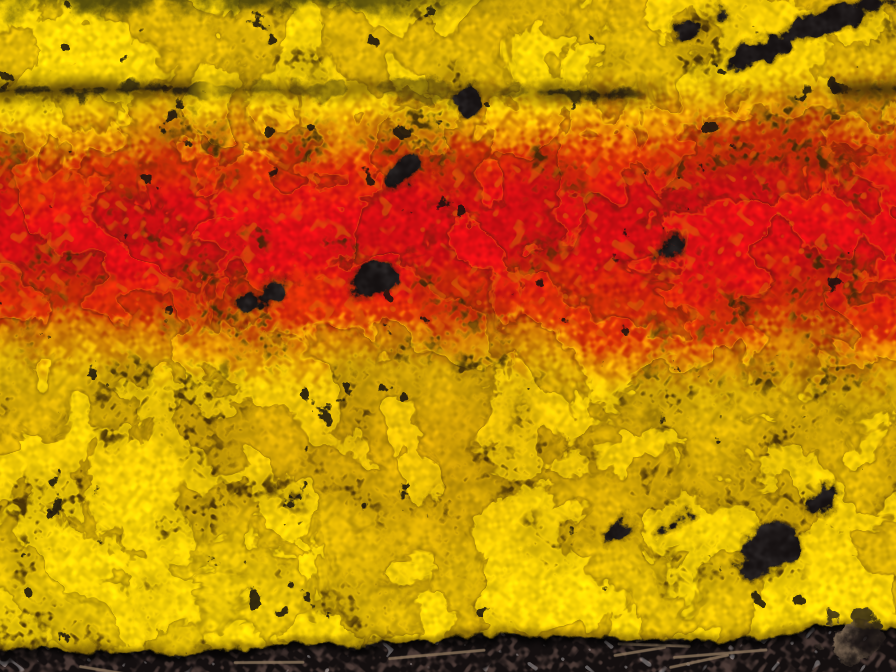
Give the GLSL for this texture, as a Shadertoy shader.

```glsl
const vec3 YELLOW = vec3(0.96, 0.82, 0.02);
const vec3 OCHRE = vec3(0.83, 0.61, 0.02);
const vec3 ORANGE = vec3(0.85, 0.42, 0.02);
const vec3 RED = vec3(0.85, 0.18, 0.03);
const vec3 CRIMSON = vec3(0.86, 0.04, 0.08);
const vec3 GRIME = vec3(0.22, 0.14, 0.03);
const vec3 TAR = vec3(0.08, 0.06, 0.06);
const vec3 STRAW = vec3(0.55, 0.46, 0.36);
const float BAND_Y = 0.652;
const float GROOVE_Y = 0.862;
const float PLATE_SCALE = 15.0;
const float PLATE_LEVEL = 0.51;
const mat2 TURN = mat2(0.8, 0.6, -0.6, 0.8);

// Large chips: centre, radii
const int CHIP_COUNT = 12;
const vec4 CHIPS[CHIP_COUNT] = vec4[](
    vec4(1.036, 0.962, 0.030, 0.014), vec4(1.224, 0.969, 0.062, 0.014),
    vec4(1.120, 0.921, 0.038, 0.012), vec4(0.698, 0.856, 0.020, 0.017),
    vec4(0.556, 0.592, 0.026, 0.018), vec4(0.413, 0.569, 0.030, 0.011),
    vec4(0.983, 0.627, 0.016, 0.013), vec4(1.146, 0.184, 0.040, 0.036),
    vec4(1.226, 0.257, 0.026, 0.015), vec4(0.922, 0.207, 0.025, 0.012),
    vec4(1.003, 0.219, 0.016, 0.011), vec4(0.602, 0.748, 0.017, 0.013));

float hash(vec2 p) {
    vec3 q = fract(vec3(p.xyx) * 0.1031);
    q += dot(q, q.yzx + 33.33);
    return fract((q.x + q.y) * q.z);
}

float noise(vec2 p) {
    vec2 i = floor(p), f = fract(p);
    f = f * f * (3.0 - 2.0 * f);
    return mix(mix(hash(i), hash(i + vec2(1, 0)), f.x),
               mix(hash(i + vec2(0, 1)), hash(i + vec2(1, 1)), f.x), f.y);
}

float fbm(vec2 p) {
    float sum = 0.0, amp = 0.5;
    for (int i = 0; i < 5; i++) {
        sum += amp * noise(p);
        p = 2.0 * TURN * p + 7.3;
        amp *= 0.5;
    }
    return sum / 0.97;
}

float span(float x, float a, float b) {
    return smoothstep(a - 0.02, a + 0.02, x) * (1.0 - smoothstep(b - 0.03, b + 0.03, x));
}

float segmentDistance(vec2 p, vec2 a, vec2 d) {
    return length(p - a - d * clamp(dot(p - a, d) / dot(d, d), 0.0, 1.0));
}

// Distance-like field of the chips, negative inside
float chipField(vec2 p, float rough) {
    float field = 1.0;
    for (int i = 0; i < CHIP_COUNT; i++) {
        vec2 d = p - CHIPS[i].xy;
        d.y -= 0.30 * d.x;
        field = min(field, (length(d / CHIPS[i].zw) - 1.0) * CHIPS[i].w);
    }
    return field + (rough - 0.5) * 0.05;
}

// Soil and dry stalks below the painted edge
vec3 ground(vec2 p, float grain) {
    vec3 col = mix(TAR, vec3(0.30, 0.23, 0.21), smoothstep(0.4, 0.85, grain));
    col += 0.3 * smoothstep(0.84, 0.95, noise(TURN * p * 85.0));
    for (int i = 0; i < 9; i++) {
        float k = float(i);
        vec2 a = vec2(mix(0.88, 1.04, hash(vec2(k, 3.0))), 0.05 * hash(vec2(k, 8.0)));
        if (i > 5) a = vec2(0.12 + 0.23 * (k - 6.0), 0.008 + 0.006 * (k - 6.0));
        vec2 d = vec2(0.06 + 0.09 * hash(vec2(k, 5.0)), 0.04 * (hash(vec2(k, 6.0)) - 0.5));
        col = mix(col, STRAW, 0.8 * (1.0 - smoothstep(0.0008, 0.0035, segmentDistance(p, a, d))));
    }
    return col;
}

void mainImage(out vec4 fragColor, in vec2 fragCoord) {
    vec2 p = fragCoord / iResolution.y;
    vec2 q = TURN * p;
    float grit = noise(q * 83.0 + 31.0);
    float grain = 0.65 * noise(q * 157.0) + 0.35 * noise(TURN * q * 101.0 + 9.0);
    float rough = fbm(q * 32.0), broad = fbm(q * 4.0 + 11.0);
    vec2 warp = vec2(fbm(q * 9.0), fbm(q * 9.0 + 40.0)) - 0.5;
    float height = fbm((q + 0.07 * warp) * PLATE_SCALE + 3.0);

    // Flaking plates with rims and shadows
    float plate = smoothstep(PLATE_LEVEL - 0.02, PLATE_LEVEL + 0.02, height);
    float rim = 1.0 - smoothstep(0.0, 0.022, abs(height - PLATE_LEVEL - 0.018));
    float shadow = smoothstep(PLATE_LEVEL - 0.08, PLATE_LEVEL, height) * (1.0 - plate);
    float worn = exp(-pow((p.y - 0.37) / 0.12, 2.0));

    // Sprayed band blending from crimson to yellow
    float halfWidth = 0.126 + 0.020 * p.x;
    float offset = p.y - BAND_Y + 0.07 * (broad - 0.5) + 0.06 * (height - 0.5);
    float band = abs(offset) / halfWidth + 0.45 * (grain - 0.5);
    float redness = 1.0 - smoothstep(0.78, 1.12, band);
    float fresh = 0.57 + 0.34 * plate + 0.7 * (broad - 0.5) - 0.22 * worn + 0.15 * (1.0 - smoothstep(0.1, 0.25, p.y));
    vec3 col = mix(OCHRE, YELLOW, clamp(fresh, 0.0, 1.0));
    col = mix(col, ORANGE, 0.85 * (1.0 - smoothstep(0.95, 1.65, band)));
    col = mix(col, RED, redness);
    col = mix(col, CRIMSON, 0.9 * (1.0 - smoothstep(0.2, 0.8, band + 0.6 * (rough - 0.5))));
    col *= 0.96 + 0.06 * plate + 0.34 * (grain - 0.5);
    col = mix(col, GRIME, (0.24 + 0.10 * redness) * shadow);
    col = mix(col, mix(YELLOW, ORANGE, redness), 0.36 * rim);

    // Pits, stains and small flecks
    float pitted = smoothstep(0.42, 0.66, fbm(q * 11.0 + 70.0) + 0.07 * worn - 0.05 * plate);
    float pits = smoothstep(0.52, 0.74, 0.5 * grain + 0.5 * rough) * pitted;
    col = mix(col, GRIME, 0.8 * pits + 0.10 * pitted);
    col = mix(col, ORANGE, 0.5 * redness * smoothstep(0.70, 0.9, grit));
    float flecks = smoothstep(0.76, 0.80, fbm(q * 25.0 + 90.0));
    col = mix(col, TAR, 0.85 * flecks);

    // Broken horizontal groove
    float grooveDist = abs(p.y - GROOVE_Y - 0.025 * (fbm(vec2(p.x * 7.0, 2.0)) - 0.5));
    float deep = max(span(p.x, -0.1, 0.30), max(span(p.x, 0.80, 0.95), span(p.x, 1.24, 1.5)));
    deep = max(deep, 0.5 * span(p.x, 0.32, 0.80));
    float stain = exp(-pow(grooveDist / 0.017, 2.0)) * smoothstep(0.25, 0.6, rough);
    float crack = 1.0 - smoothstep(0.002, 0.012, grooveDist + 0.06 * (rough - 0.45));
    col = mix(col, GRIME, (0.15 + 0.6 * deep) * stain);
    col = mix(col, TAR, 0.8 * deep * crack);

    // Mossy dirt along the upper left
    float moss = smoothstep(0.975, 1.01, p.y + 0.06 * (rough - 0.5)) * (1.0 - smoothstep(0.5, 0.85, p.x));
    col = mix(col, vec3(0.20, 0.19, 0.05), 0.8 * moss);

    // Exposed tar chips with a dirty fringe
    float chip = chipField(p, rough);
    col = mix(col, GRIME, 0.4 * (1.0 - smoothstep(0.0, 0.010, chip)));
    col = mix(col, TAR + 0.12 * grain * grit, 1.0 - smoothstep(-0.002, 0.003, chip));

    // Ragged lower edge
    float edge = p.y - 0.030 - 0.024 * p.x - 0.030 * (fbm(vec2(p.x * 11.0, 5.0)) - 0.5) - 0.024 * (rough - 0.5);
    col = mix(col, GRIME, 0.5 * (1.0 - smoothstep(0.0, 0.018, edge)));
    vec3 soil = ground(p, grain) * (1.0 - 0.75 * smoothstep(-0.018, 0.0, edge));
    col = mix(soil, col, smoothstep(-0.002, 0.003, edge));

    // Withered leaf at the right
    vec2 leaf = (p - vec2(1.265, 0.045)) / vec2(0.044, 0.036);
    float leafMask = 1.0 - smoothstep(0.85, 1.0, length(leaf) + 2.2 * (rough - 0.5));
    col = mix(col, mix(TAR, STRAW, smoothstep(0.35, 0.75, rough) + 0.2 * grit), 0.8 * leafMask);
    fragColor = vec4(clamp(col, 0.0, 1.0), 1.0);
}
```
